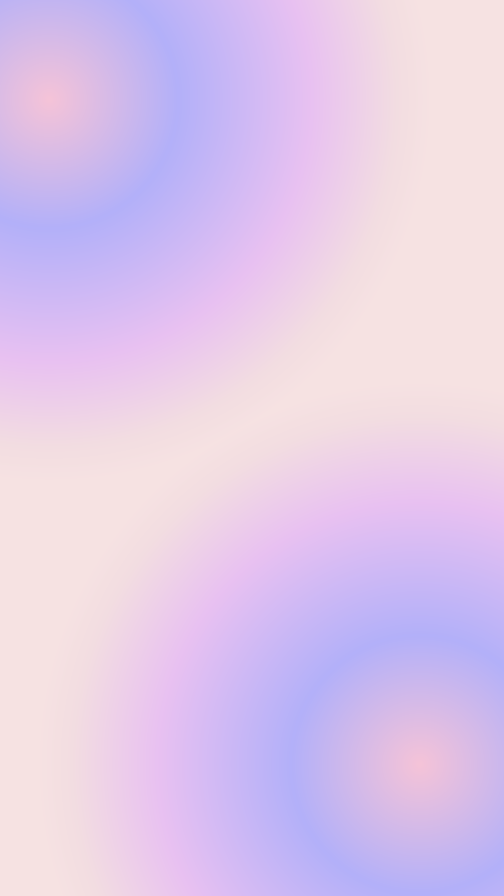
Reproduce this background procedurally as a WebGL 2 fragment shader.

```glsl
#version 300 es
precision highp float;

// Two soft pastel halos in opposite corners of a cream backdrop.
// Each pixel takes its distance to the nearer halo centre and runs it
// through a piecewise linear ramp: rose, periwinkle, orchid, haze, cream.

uniform vec2 u_resolution;
out vec4 fragColor;

// Halo centres, as fractions of the canvas
const vec2 UPPER_CENTRE = vec2(0.098, 0.889);
const vec2 LOWER_CENTRE = vec2(0.833, 0.147);

// Ring radii, in canvas widths
const float PERIWINKLE_RADIUS = 0.255;
const float ORCHID_RADIUS = 0.520;
const float HAZE_RADIUS = 0.690;
const float CREAM_RADIUS = 0.760;

const vec3 ROSE = vec3(0.960, 0.765, 0.845);
const vec3 PERIWINKLE = vec3(0.700, 0.690, 0.975);
const vec3 ORCHID = vec3(0.910, 0.755, 0.945);
const vec3 HAZE = vec3(0.950, 0.866, 0.882);
const vec3 CREAM = vec3(0.965, 0.886, 0.886);

// Linear progress from one radius to the next, limited to 0..1
float ramp(float from, float to, float d) {
    return clamp((d - from) / (to - from), 0.0, 1.0);
}

vec3 haloColour(float d) {
    vec3 colour = mix(ROSE, PERIWINKLE, ramp(0.0, PERIWINKLE_RADIUS, d));
    colour = mix(colour, ORCHID, ramp(PERIWINKLE_RADIUS, ORCHID_RADIUS, d));
    colour = mix(colour, HAZE, ramp(ORCHID_RADIUS, HAZE_RADIUS, d));
    return mix(colour, CREAM, ramp(HAZE_RADIUS, CREAM_RADIUS, d));
}

void main() {
    // Width-based units keep the halos round
    vec2 uv = gl_FragCoord.xy / u_resolution;
    vec2 scale = vec2(1.0, u_resolution.y / u_resolution.x);

    float upper = length((uv - UPPER_CENTRE) * scale);
    float lower = length((uv - LOWER_CENTRE) * scale);

    fragColor = vec4(haloColour(min(upper, lower)), 1.0);
}
```
